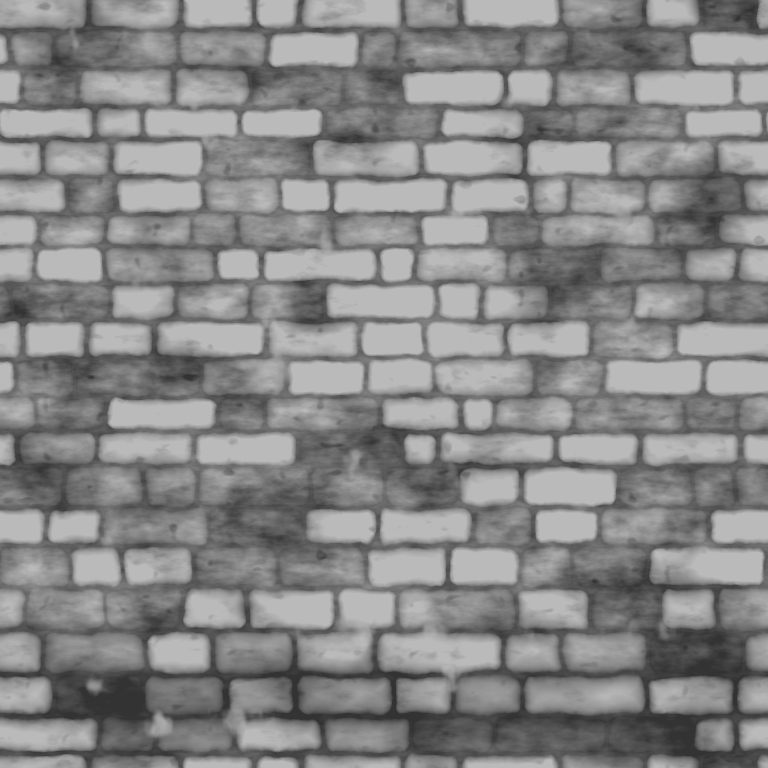
Give the GLSL for this texture, as a WebGL 1 fragment shader.

```glsl
precision highp float;
// Worn grey brick wall: twenty seamless courses of uneven height, each with
// eight to ten bricks of uneven length. Rounded-box distances shape the bricks;
// tiling gradient noise adds ragged edges, grain, pits, smears and dark stains.

uniform vec2 u_resolution;

#define ROWS 20.0
#define MIN_BRICKS 8.0
#define ROW_JITTER 0.2
#define BRICK_JITTER 0.62
#define JOINT_WIDTH 0.0046
#define CORNER_RADIUS 0.011
#define EDGE_FADE 0.0068
#define WOBBLE 0.0065
#define MORTAR_GREY 0.41
#define DARK_BRICK 0.48
#define LIGHT_BRICK 0.9
#define BRIGHTEST 0.73

float hash(vec2 p) {
  vec3 q = fract(p.xyx * 0.1031);
  q += dot(q, q.yzx + 33.33);
  return fract((q.x + q.y) * q.z);
}

// Gradient noise that repeats after a whole number of cells.
float corner(vec2 cell, vec2 offset, vec2 period, float seed) {
  float angle = 6.28319 * hash(mod(cell, period) + seed * 17.3);
  return dot(vec2(cos(angle), sin(angle)), offset);
}

float noise(vec2 p, vec2 period, float seed) {
  vec2 i = floor(p), f = p - i;
  vec2 u = f * f * f * (f * (f * 6.0 - 15.0) + 10.0);
  vec2 e = vec2(1.0, 0.0);
  float low = mix(corner(i, f, period, seed),
                  corner(i + e, f - e, period, seed), u.x);
  float high = mix(corner(i + e.yx, f - e.yx, period, seed),
                   corner(i + e.xx, f - e.xx, period, seed), u.x);
  return 1.4 * mix(low, high, u.y);
}

float fbm(vec2 uv, vec2 frequency, float seed) {
  float sum = 0.0, gain = 0.5;
  for (int k = 0; k < 4; k++) {
    sum += gain * noise(uv * frequency + seed * 0.37, frequency, seed);
    frequency *= 2.0;
    gain *= 0.5;
    seed += 1.0;
  }
  return sum;
}

// Uneven division of a line into n repeating cells.
float border(float i, float n, float seed, float jitter) {
  return i + jitter * (hash(vec2(mod(i, n), seed)) - 0.5);
}

// Returns the start, end and index of the cell that holds x.
vec3 findCell(float x, float n, float seed, float jitter) {
  float i = floor(x);
  i -= step(x, border(i, n, seed, jitter));
  i += step(border(i + 1.0, n, seed, jitter), x);
  return vec3(border(i, n, seed, jitter), border(i + 1.0, n, seed, jitter), i);
}

float roundedBox(vec2 p, vec2 halfSize, float radius) {
  vec2 q = abs(p) - halfSize + radius;
  return length(max(q, 0.0)) + min(max(q.x, q.y), 0.0) - radius;
}

void main() {
  vec2 uv = gl_FragCoord.xy / u_resolution;
  float pixel = 1.0 / min(u_resolution.x, u_resolution.y);
  vec2 p = uv + WOBBLE * vec2(fbm(uv, vec2(22.0), 1.0), fbm(uv, vec2(22.0), 7.0));
  // Courses drift slowly taller and shorter up the wall.
  p.y -= (0.53 + 0.27 * cos(6.28319 * (uv.y - 0.4))) / ROWS;

  // Course, then brick within the course.
  vec3 row = findCell(p.y * ROWS, ROWS, 3.0, ROW_JITTER);
  float rowId = mod(row.z, ROWS);
  float bricks = MIN_BRICKS + floor(0.3 + 2.6 * hash(vec2(rowId, 41.0)));
  float shift = (0.5 * mod(rowId, 2.0) + 0.4 * hash(vec2(rowId, 57.0))) / bricks;
  vec3 col = findCell((p.x + shift) * bricks, bricks, rowId + 71.0, BRICK_JITTER);
  vec2 brickId = vec2(mod(col.z, bricks), rowId);
  vec2 low = vec2(col.x / bricks - shift, row.x / ROWS);
  vec2 high = vec2(col.y / bricks - shift, row.y / ROWS);
  float dist = roundedBox(p - 0.5 * (low + high),
                          0.5 * (high - low - JOINT_WIDTH), CORNER_RADIUS);

  // Surface layers.
  float stain = fbm(uv, vec2(5.0, 7.0), 13.0);
  float mottle = fbm(uv, vec2(18.0, 24.0), 19.0);
  float grain = fbm(uv, vec2(40.0, 96.0), 29.0);
  float pits = smoothstep(0.5, 0.8, noise(uv * vec2(42.0, 56.0), vec2(42.0, 56.0), 37.0));
  float smear = smoothstep(0.28, 0.5, fbm(uv, vec2(13.0, 9.0), 43.0));
  float damp = pow(0.5 + 0.5 * cos(6.28319 * (uv.y - 0.085)), 12.0);

  // Brick face: own tone, weathering and uneven damp low on the wall.
  float shade = smoothstep(0.05, 0.8, hash(brickId + 5.0));
  float tone = mix(DARK_BRICK, LIGHT_BRICK, shade);
  float face = tone + 0.3 * mottle + 0.17 * grain + 0.5 * stain;
  face -= 0.15 * pits;
  face *= 1.0 - 0.52 * damp * (1.0 - 0.6 * shade);

  // Ragged fade into the joint, with a faint dark crevice.
  float mortar = MORTAR_GREY + 0.12 * grain + 0.16 * mottle + 0.16 * stain;
  mortar *= 1.0 - 0.38 * damp;
  float fade = EDGE_FADE * max(0.35, 1.0 + 1.8 * mottle + 1.1 * grain + 0.8 * stain);
  float blend = mix(0.6, 0.92, shade) * exp(min(dist, 0.0) / fade);
  float grey = mix(face, mortar, blend);
  grey = mix(grey, mortar, smoothstep(-pixel, pixel + 0.001, dist));
  grey -= 0.045 * exp(-abs(dist) / 0.003);

  // Pale smears of lime across bricks and joints.
  grey = mix(grey, max(grey, 0.68 + 0.3 * mottle), 0.75 * smear);
  grey *= 1.0 + 0.35 * min(stain, 0.0);

  gl_FragColor = vec4(vec3(clamp(grey, 0.2, BRIGHTEST)), 1.0);
}
```
